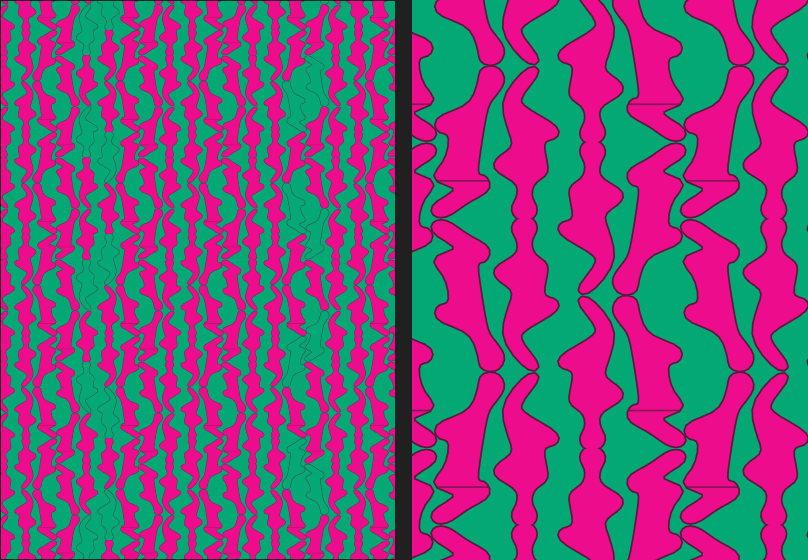
Left, the full canvas; right, a detail of the centre.
A Shadertoy shader for this pattern:

```glsl
// Columns of mirrored magenta zigzag figures on green, some left as bare outlines.
#define CANVAS_HEIGHT 1152.0
#define CELL vec2(85.5, 105.0)
#define ORIGIN vec2(372.0, 429.0)
#define ROUNDING 1.3
#define LINE_HALF 0.6
#define CURVE_STEPS 3
#define GROUND vec3(0.01, 0.66, 0.46)
#define FILL vec3(0.93, 0.05, 0.55)
#define INK vec3(0.37, 0.09, 0.24)
#define BORDER vec3(0.04, 0.08, 0.07)

const int CORNERS = 22;

// Control corners inside one cell
const vec2 WIDE[CORNERS] = vec2[CORNERS](
    vec2(13, 9), vec2(15, 2), vec2(24, 2), vec2(37, 12), vec2(53, 20), vec2(50, 29),
    vec2(43, 29), vec2(45, 45), vec2(48, 64), vec2(51, 79), vec2(57, 86), vec2(63, 95),
    vec2(58, 104), vec2(47, 103), vec2(46, 93), vec2(40, 77), vec2(16, 69), vec2(17, 60),
    vec2(27, 59), vec2(24, 40), vec2(12, 27), vec2(35, 21));
const vec2 NARROW[CORNERS] = vec2[CORNERS](
    vec2(79, 1), vec2(88, 3), vec2(72, 22), vec2(75, 29), vec2(99, 42), vec2(99, 49),
    vec2(88, 51), vec2(91, 66), vec2(92, 74), vec2(82, 80), vec2(80, 90), vec2(85, 98),
    vec2(82, 105), vec2(72, 105), vec2(68, 98), vec2(73, 90), vec2(73, 80), vec2(56, 71),
    vec2(58, 64), vec2(71, 56), vec2(66, 43), vec2(61, 23));

// Signed distance to a closed chain of quadratic curves through edge midpoints
float figureDistance(vec2 p, vec2 corner[CORNERS]) {
    float nearest = 1e9, side = 1.0;
    vec2 previous = 0.5 * (corner[CORNERS - 1] + corner[0]);
    for (int i = 0; i < CORNERS; i++) {
        vec2 control = corner[i];
        vec2 start = previous;
        vec2 end = 0.5 * (control + corner[(i + 1) % CORNERS]);
        for (int k = 1; k <= CURVE_STEPS; k++) {
            float t = float(k) / float(CURVE_STEPS);
            vec2 point = mix(mix(start, control, t), mix(control, end, t), t);
            vec2 edge = previous - point, w = p - point;
            vec2 offset = w - edge * clamp(dot(w, edge) / dot(edge, edge), 0.0, 1.0);
            nearest = min(nearest, dot(offset, offset));
            bvec3 crossing = bvec3(p.y >= point.y, p.y < previous.y,
                                   edge.x * w.y > edge.y * w.x);
            if (all(crossing) || all(not(crossing))) side = -side;
            previous = point;
        }
    }
    return side * sqrt(nearest) - ROUNDING;
}

// Coverage of a thin line, faded when it is narrower than a pixel
float lineCoverage(float d, float pixel) {
    float edge = clamp((LINE_HALF - abs(d)) / pixel + 0.5, 0.0, 1.0);
    return edge * min(1.0, 2.0 * LINE_HALF / pixel);
}

// Two hollow figures in every five rows
bool isHollow(float row) {
    float phase = mod(row, 5.0);
    return phase < 0.5 || abs(phase - 2.0) < 0.5;
}

void paintFigure(inout vec3 color, float d, bool hollow, float pixel) {
    if (!hollow) color = mix(color, FILL, clamp(0.5 - d / pixel, 0.0, 1.0));
    color = mix(color, INK, lineCoverage(d, pixel));
}

void mainImage(out vec4 fragColor, in vec2 fragCoord) {
    float pixel = CANVAS_HEIGHT / iResolution.y;
    vec2 canvas = iResolution.xy * pixel;
    vec2 p = vec2(fragCoord.x, iResolution.y - fragCoord.y) * pixel;
    vec2 q = p - ORIGIN;
    vec3 color = GROUND;
    float home = floor(q.x / CELL.x);

    for (int k = -1; k <= 1; k++) {
        // Glide reflection: alternate columns mirror and slip half a cell
        float column = home + float(k);
        float x = q.x - column * CELL.x;
        bool even = mod(column, 2.0) < 0.5;
        x = even ? 100.0 - x : x + 100.0 - CELL.x;
        if (x < 8.0 || x > 106.0) continue;

        // Alternate rows flip top to bottom
        float y = q.y + (even ? 0.5 * CELL.y : 0.0);
        float row = floor(y / CELL.y);
        bool upright = mod(row, 2.0) < 0.5;
        y -= row * CELL.y;
        if (!upright) y = CELL.y - y;

        // Columns that carry hollow figures
        bool hollowNarrow = column == -3.0 && isHollow(row + 4.0)
                         || column == -2.0 && isHollow(row + 1.0);
        bool hollowWide = column == 2.0 && isHollow(row + 2.0)
                       || column == 3.0 && isHollow(row);

        vec2 widePoint = vec2(x, CELL.y - y);
        float wide = figureDistance(widePoint, WIDE);
        paintFigure(color, wide, hollowWide, pixel);
        paintFigure(color, figureDistance(vec2(x, y), NARROW), hollowNarrow, pixel);

        // Fine seam across the base of upright wide figures
        if (upright && !hollowWide && wide < 0.0)
            color = mix(color, INK, 0.7 * lineCoverage(widePoint.y - 26.0, pixel));
    }

    // Thin frame at the canvas edge
    vec2 margin = min(p, canvas - p);
    float frame = clamp((1.8 - min(margin.x, margin.y)) / pixel + 0.5, 0.0, 1.0);
    fragColor = vec4(mix(color, BORDER, frame), 1.0);
}
```
